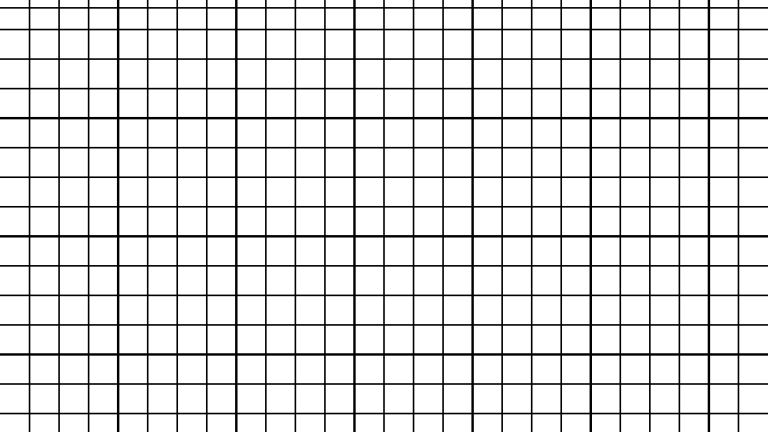
This pattern is drawn by a Shadertoy shader. Its source:

```glsl
// Black square grid on white, every fourth line heavier, with one extra line near the top.

const float COLUMNS = 26.0;         // cells across the canvas
const int HEAVY_EVERY = 4;          // every n-th line is heavy
const float THIN_WIDTH = 0.0037;    // widths as a share of canvas height
const float HEAVY_WIDTH = 0.0056;
const float SEAM_DEPTH = 0.0182;    // extra line, measured from the top edge
const vec3 PAPER = vec3(1.0);
const vec3 INK = vec3(0.0);

// Share of a pixel covered by a line of the given width at a distance
float lineCoverage(float dist, float width, float pixel) {
    float overlap = 0.5 * (width + pixel) - abs(dist);
    return clamp(overlap / pixel, 0.0, min(1.0, width / pixel));
}

// Parallel lines at whole multiples of pitch, none on the outer borders
float ruledLines(float pos, float pitch, float extent, float pixel) {
    float index = round(pos / pitch);
    float linePos = index * pitch;
    bool heavy = int(index) % HEAVY_EVERY == 0;
    bool inside = index > 0.5 && linePos < extent - 0.5 * pitch;
    float width = heavy ? HEAVY_WIDTH : THIN_WIDTH;
    return inside ? lineCoverage(pos - linePos, width, pixel) : 0.0;
}

void mainImage(out vec4 fragColor, in vec2 fragCoord) {
    // Height units, with y measured down from the top edge
    float pixel = 1.0 / iResolution.y;
    float aspect = iResolution.x * pixel;
    vec2 pos = vec2(fragCoord.x, iResolution.y - fragCoord.y) * pixel;
    float pitch = aspect / COLUMNS;

    // Regular grid plus the seam line
    float vertical = ruledLines(pos.x, pitch, aspect, pixel);
    float horizontal = ruledLines(pos.y, pitch, 1.0, pixel);
    float seam = lineCoverage(pos.y - SEAM_DEPTH, THIN_WIDTH, pixel);

    float ink = 1.0 - (1.0 - vertical) * (1.0 - max(horizontal, seam));
    fragColor = vec4(mix(PAPER, INK, ink), 1.0);
}
```
